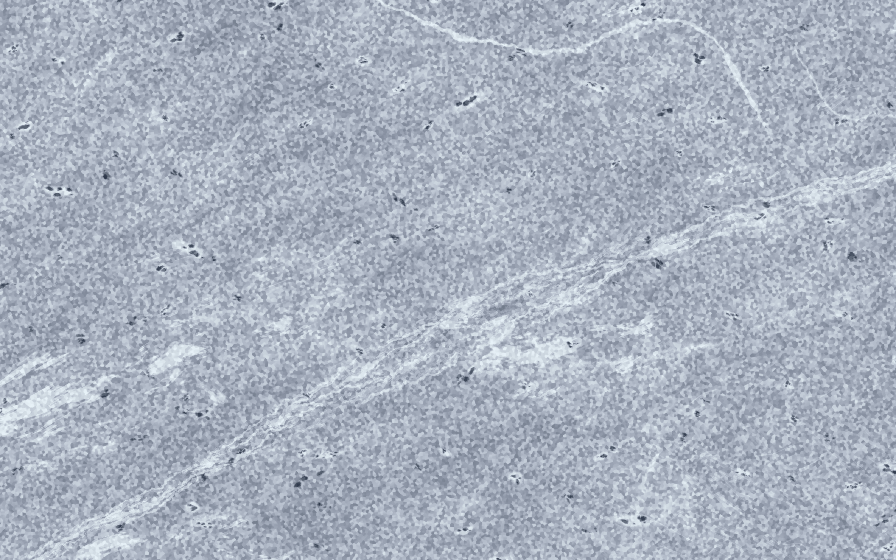
A Shadertoy shader for this texture:

```glsl
// Blue-grey marble slab: a braided pale vein climbs to the right across
// streaked stone, with thin cracks, chalky flakes and dark mineral specks.
// Layered sines give the flow; smooth cellular noise gives the fine grain.

vec2 hash(vec2 c) {
    vec3 q = fract(c.xyx * vec3(0.1031, 0.1030, 0.0973));
    q += dot(q, q.yzx + 33.33);
    return fract((q.xx + q.yz) * q.zy);
}

float bump(float x) { return exp(-x * x); }

// Layered, rotated and self-warped sines, roughly -1 to 1
float sines(vec2 p) {
    float sum = 0.0, amp = 0.5;
    for (int i = 0; i < 5; i++) {
        p = mat2(1.6, 1.2, -1.2, 1.6) * p + 0.8 * sin(p.yx + float(i));
        sum += amp * sin(p.x) * cos(p.y);
        amp *= 0.68;
    }
    return sum;
}

// Random tone of the nearby cell points, blended smoothly, around zero
float cellGrain(vec2 p) {
    vec2 total = vec2(0.0);
    for (int j = -1; j <= 1; j++)
    for (int i = -1; i <= 1; i++) {
        vec2 cell = floor(p) + vec2(i, j), o = cell + hash(cell) - p;
        total += exp(-8.0 * dot(o, o)) * vec2(hash(cell + 71.0).x - 0.5, 1.0);
    }
    return total.x / total.y;
}

// Clusters of mineral blots: x is the dark part, y the pale halo
vec2 specks(vec2 p, float px) {
    vec2 found = vec2(0.0);
    for (int j = -1; j <= 1; j++)
    for (int i = -1; i <= 1; i++) {
        vec2 cell = floor(p * 6.5) + vec2(i, j);
        vec2 r = hash(cell + 40.0);
        if (r.x > 0.5) continue;
        vec2 o = p - (cell + hash(cell + 17.0)) / 6.5;
        float angle = mix(-0.8, 0.6, r.y), reach = 0.004 + 0.13 * r.x * r.x;
        vec2 axis = vec2(cos(angle), sin(angle));
        vec2 q = vec2(dot(o, axis), dot(o, vec2(-axis.y, axis.x)));
        float halo = 1.0 - smoothstep(0.7, 1.2, length(q / vec2(reach + 0.009, 0.010)));
        found.y = max(found.y, halo * step(0.45, fract(r.y * 7.0)));
        for (int k = 0; k < 6; k++) {
            vec2 s = hash(cell + 3.0 * float(k) + 61.0);
            vec2 blot = (q - (s - 0.5) * vec2(2.0 * reach, 0.014)) * vec2(0.7, 1.2);
            float radius = 0.001 + 0.0035 * fract(s.x * 5.0 + s.y);
            found.x = max(found.x, 1.0 - smoothstep(radius - px, radius + px, length(blot)));
        }
    }
    return found;
}

// Heights of the cracks in the upper part
float topCrack(float x) {
    float u = x - 1.03, drop = max(x - 1.2, 0.0);
    return u < 0.0 ? 0.905 + 0.75 * u * u : min(0.905 + 0.5 * u, 0.96 - 6.5 * drop * drop);
}
float sideCrack(float x) { return 0.915 - 0.125 * smoothstep(1.40, 1.51, x); }

// Line of given half width around a height, corrected for its slope
float line(float dy, float slope, float width, float px) {
    return 1.0 - smoothstep(width - px, width + px, abs(dy) * inversesqrt(1.0 + slope * slope));
}

// Thin ragged filament where a field crosses zero
float filament(float field, float width) { return 1.0 - smoothstep(0.0, width, abs(field)); }

void mainImage(out vec4 fragColor, in vec2 fragCoord) {
    float px = 1.0 / iResolution.y;
    vec2 p = fragCoord * px;
    vec2 rough = vec2(sines(p * 13.0), sines(p * 13.0 + 7.3));
    vec2 fine = vec2(sines(p * 45.0 + 1.7), sines(p * 45.0 + 4.9));
    vec2 w = p + 0.009 * rough + 0.003 * fine;
    float x = w.x;

    // Streaked body, its grain turning downward at the lower right
    float cloud = sines(p * 1.6 + 3.1);
    float across = p.y - 0.4 * p.x + 0.06 * cloud;
    float rising = sines(vec2(p.x * 5.0, across * 17.0) + 2.0);
    float falling = sines(vec2(p.x * 4.0, (p.y + 0.6 * p.x) * 14.0) + 5.0);
    float corner = smoothstep(0.85, 1.15, p.x) * (1.0 - smoothstep(0.15, 0.33, p.y));
    float flow = mix(rising, falling, corner);
    float grain = 0.62 * cellGrain(p * 200.0);
    float tone = 0.575 + 0.09 * cloud + 0.11 * flow;

    // Faint wandering veins and hairlines along the flow
    float wisp = filament(sines(p * 1.3 + 0.8), 0.06);
    float hair = filament(sines(vec2(p.x * 2.0, across * 5.0) + 8.0), 0.05);
    tone += 0.16 * wisp * smoothstep(-0.2, 0.4, flow + cloud);
    tone += 0.18 * hair * smoothstep(-0.1, 0.5, rough.x + 0.5 * cloud);
    tone += 0.12 * filament(falling, 0.08) * corner;

    // Main braided vein, widest near the centre
    float d = w.y - (0.015 + 0.425 * x + 0.05 * sin((x - 0.4) * 2.6));
    float spread = 0.014 + 0.034 * bump((x - 0.85) / 0.35);
    float streak = sines(vec2(x * 14.0, d * 70.0));
    float band = bump(d / spread);
    float white = 0.9 * band * smoothstep(0.1, 0.55, streak) + 0.15 * band;
    for (int i = 0; i < 8; i++) {
        float k = float(i), offset = spread * 1.1 * sin(x * (3.0 + 0.6 * k) + 2.4 * k);
        float strand = 1.0 - smoothstep(0.001, 0.004, abs(d - offset));
        float broken = smoothstep(-0.7, 0.5, sin(x * 11.0 + 4.0 * k) + rough.y + fine.x);
        white = max(white, strand * 0.85 * broken);
    }
    tone -= 0.28 * band * smoothstep(0.1, 0.6, -streak);

    // Lower branch
    float u = x - 1.17;
    float branch = w.y - 0.345 - 0.19 * (u + sqrt(u * u + 0.01));
    float glow = 0.7 * bump(branch / 0.004) * smoothstep(-0.5, 0.4, rough.y + fine.y)
        + 0.35 * bump(branch / 0.018) * smoothstep(-0.2, 0.5, flow + fine.x);
    white = max(white, glow * smoothstep(0.75, 1.1, x));

    // Sharp cracks
    float topSlope = (topCrack(x + 0.01) - topCrack(x - 0.01)) / 0.02;
    float sideSlope = (sideCrack(x + 0.01) - sideCrack(x - 0.01)) / 0.02;
    float top = line(w.y - topCrack(x), topSlope, 0.0033 + 0.002 * rough.x, px);
    float side = line(w.y - sideCrack(x), sideSlope, 0.002, px);
    white = max(white, top * smoothstep(0.64, 0.67, x) * (1.0 - smoothstep(1.36, 1.39, x)));
    white = max(white, 0.8 * side * smoothstep(1.40, 1.42, x));

    // Chalky flakes at the left and beside the main vein
    float region = bump(length((p - vec2(0.17, 0.30 + 0.3 * (p.x - 0.17))) / vec2(0.30, 0.09)))
        + 0.9 * bump(length((p - vec2(0.95, 0.38)) / vec2(0.24, 0.08)))
        + 0.7 * bump(length((p - vec2(0.32, 0.03)) / vec2(0.22, 0.05)));
    float flakes = sines(vec2(p.x * 9.0, (p.y - 0.3 * p.x) * 22.0) + 9.0);
    float chalk = smoothstep(0.38, 0.55, 0.4 * region + 0.65 * flakes + 0.12 * fine.x);
    white = max(white, 0.95 * chalk * smoothstep(0.02, 0.35, region));
    tone += 0.08 * min(region, 1.0);

    // Specks with pale rims, then colour
    vec2 ragged = p + 0.003 * rough + 0.003 * fine;
    vec2 mineral = max(specks(ragged, px), specks(ragged * 1.6 + 3.7, px * 1.6));
    white = clamp(max(white, 0.9 * mineral.y), 0.0, 1.0);
    tone = mix(tone + grain, 1.04 + 0.5 * grain, 0.9 * white);
    tone = mix(tone, -0.25 + grain, 0.9 * mineral.x);
    vec3 slate = vec3(0.39, 0.43, 0.49), chalkWhite = vec3(0.84, 0.88, 0.91);
    vec3 color = mix(slate, chalkWhite, min(tone, 1.15));
    color += vec3(0.002, -0.004, 0.012) * smoothstep(0.0, 0.4, tone) * (1.0 - smoothstep(0.7, 1.0, tone));
    fragColor = vec4(color, 1.0);
}
```
